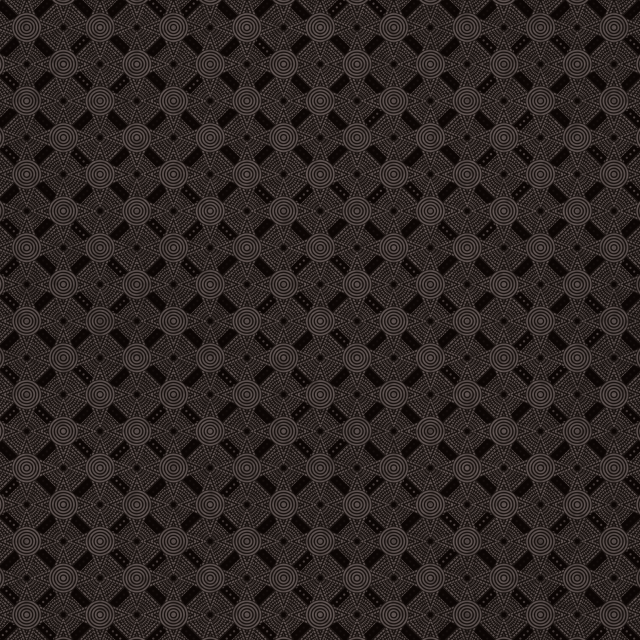
This pattern is drawn by a WebGL 1 fragment shader. Its source:

```glsl
precision highp float;
// Dark woven cloth of ringed medallions on a diagonal lattice. Each cell is folded
// to one wedge: concentric rings, a dashed four-point star, black bars between
// neighbouring medallions, and beaded fans around the gaps.

uniform vec2 u_resolution;

const float PERIOD = 0.1147;               // medallion spacing along a row
const vec2 ORIGIN = vec2(0.0417, 0.957);   // centre of one medallion
const float PITCH = 0.058;                 // spacing of stitched lines
const float LINE = 0.0155;                 // half width of a stitched line
const vec3 BLACK = vec3(0.045, 0.022, 0.016);
const vec3 GROUND = vec3(0.092, 0.068, 0.058);
const vec3 THREAD = vec3(0.365, 0.322, 0.315);

float hash(vec2 p) {
  vec3 h = fract(vec3(p.xyx) * 0.1031);
  h += dot(h, h.yzx + 33.33);
  return fract((h.x + h.y) * h.z);
}

float noise(vec2 p) {
  vec2 i = floor(p), f = fract(p);
  f = f * f * (3.0 - 2.0 * f);
  return mix(mix(hash(i), hash(i + vec2(1.0, 0.0)), f.x),
             mix(hash(i + vec2(0.0, 1.0)), hash(i + vec2(1.0)), f.x), f.y);
}

// Coverage of the inside (negative side) of a signed distance
float fill(float d, float blur) {
  return 1.0 - smoothstep(-blur, blur, d);
}

// Distance from x to the nearest multiple of pitch, offset by half a pitch
float toLine(float x, float pitch) {
  return abs(fract(x / pitch) - 0.5) * pitch;
}

float stripes(float x, float halfWidth, float blur) {
  return fill(toLine(x, PITCH) - halfWidth, blur);
}

// Rows across x, broken into stitches along y
float stitches(float x, float y, float pitch, float blur) {
  float row = floor(x / PITCH);
  float stitch = toLine(y + 0.5 * pitch * mod(row, 2.0), pitch) - 0.36 * pitch;
  return stripes(x, LINE, blur) * fill(stitch, blur);
}

// Beads on rings around a gap; to is the offset from the gap centre
float fan(vec2 to, float blur) {
  float radius = length(to);
  float angle = atan(to.y, to.x + 0.0001);
  float ray = toLine(angle, 0.1571) * radius - 0.3 * 0.1571 * radius;
  float beads = stripes(radius, LINE * 1.05, blur) * fill(ray, blur);
  return beads * smoothstep(0.04, 0.08, radius);
}

// Lattice coordinates w: medallions sit on the integers
vec3 cloth(vec2 w, float blur) {
  vec2 f = fract(w + 0.5) - 0.5;
  vec2 a = abs(f);
  bool alongX = a.x > a.y;
  float side = alongX ? f.y : f.x;
  vec2 link = alongX ? vec2(floor(w.x) + 0.5, floor(w.y + 0.5))
                     : vec2(floor(w.x + 0.5), floor(w.y) + 0.5);
  float seed = hash(link * 2.0 + 71.0);
  a = alongX ? a : a.yx;

  // Fan first, then the band joining two medallions
  float thread = fan(vec2(0.5) - a, blur);
  float band = fill(a.y - 0.17, blur);
  thread = mix(thread, stitches(a.y + 0.01, a.x, 0.06, blur), band);

  // Black bar, shifted a little to either side, some with a row of beads
  float across = side - 0.05 * sign(seed - 0.5);
  float bar = fill(max(abs(across) - 0.085, 0.29 - a.x), blur);
  float bead = length(vec2(across, toLine(a.x + 0.05, 0.1))) - 0.021;
  float beads = fill(bead, blur) * (0.12 + 0.6 * step(0.62, fract(seed * 7.0)));
  thread = mix(thread, beads, bar);

  // Star points run diagonally towards the gaps
  float along = (a.x + a.y) * 0.7071;
  float off = (a.x - a.y) * 0.7071;
  float edge = (off - 0.4 * (0.69 - along)) / 1.077;
  float star = fill(edge, blur);
  thread = mix(thread, stitches(edge, along, 0.055, blur), star);

  // Ringed disc with a small solid eye
  float radius = length(f);
  float disc = fill(radius - 0.29, blur);
  float rings = max(stripes(radius, LINE, blur), fill(radius - 0.016, blur));
  thread = mix(thread, rings, disc);

  // Uneven thread and a dark knot in each gap
  float wear = 0.76 + 0.5 * noise(w * 11.0);
  float knot = fill(length(vec2(0.5) - a) - 0.045, blur);
  float shade = max(bar * (1.0 - star) * (1.0 - disc), knot);
  return mix(mix(GROUND, BLACK, shade), THREAD, clamp(thread * wear, 0.0, 1.0));
}

void main() {
  float size = min(u_resolution.x, u_resolution.y);
  float blur = 0.5 / (size * PERIOD);
  vec3 color = vec3(0.0);
  // Average a 3 by 3 grid of samples to keep the fine lines smooth
  for (int j = 0; j < 3; j++) {
    for (int i = 0; i < 3; i++) {
      vec2 jitter = (vec2(float(i), float(j)) - 1.0) / 3.0;
      vec2 q = ((gl_FragCoord.xy + jitter) / size - ORIGIN) / PERIOD;
      color += cloth(vec2(q.x + q.y, q.x - q.y), blur) / 9.0;
    }
  }
  // Fine grain and slow unevenness of the cloth
  vec2 p = gl_FragCoord.xy / size;
  color *= 0.93 + 0.14 * noise(p * 300.0);
  color *= 0.96 + 0.08 * noise(p * 4.0 + 9.0);
  gl_FragColor = vec4(color, 1.0);
}
```
